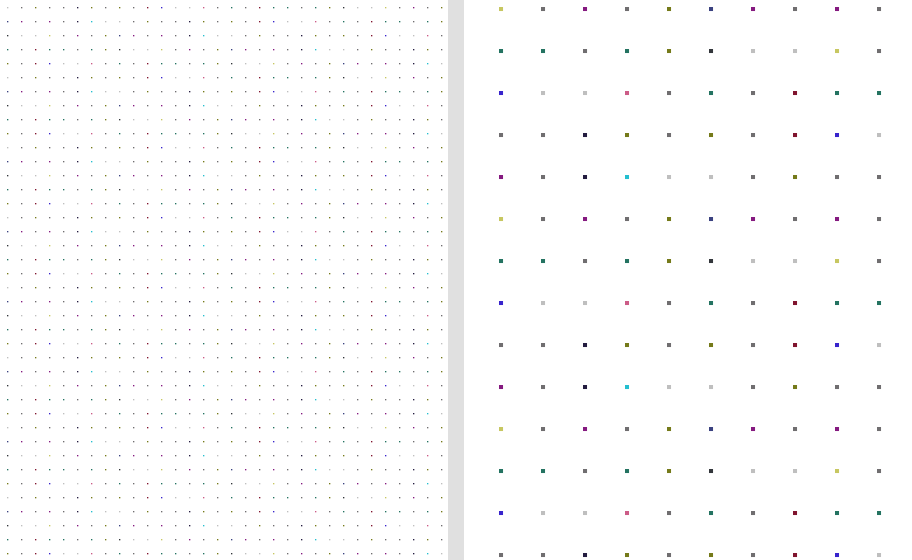
Left, the full canvas; right, a detail of the centre.
Reproduce this pattern procedurally as a Shadertoy shader.

```glsl
// Sparse grid of tiny square dots on white, coloured by a cycle that shifts on every row.

const float ROWS = 40.0;         // cells down the canvas; cells are square
const float DOT_SIZE = 0.096;    // dot width as a share of a cell
const vec2 DOT_CENTER = vec2(0.55);
const int CYCLE = 40;            // dots before the colours repeat
const int ROW_SHIFT = 8;         // columns the cycle moves right per row
const vec3 PAPER = vec3(1.0);

const vec3 PALETTE[13] = vec3[13](
    vec3(0.44, 0.43, 0.44),   // 0 grey
    vec3(0.75, 0.75, 0.75),   // 1 pale grey
    vec3(0.46, 0.48, 0.10),   // 2 olive
    vec3(0.14, 0.45, 0.38),   // 3 teal
    vec3(0.52, 0.10, 0.50),   // 4 purple
    vec3(0.50, 0.08, 0.18),   // 5 maroon
    vec3(0.14, 0.11, 0.25),   // 6 navy
    vec3(0.20, 0.21, 0.23),   // 7 charcoal
    vec3(0.22, 0.14, 0.80),   // 8 blue
    vec3(0.14, 0.75, 0.81),   // 9 cyan
    vec3(0.78, 0.78, 0.38),   // 10 straw
    vec3(0.80, 0.36, 0.53),   // 11 pink
    vec3(0.23, 0.26, 0.50)    // 12 slate
);

// Palette index of each dot along the cycle
const int SEQUENCE[CYCLE] = int[CYCLE](
    1, 0, 2, 0, 0, 6, 2, 0,
    2, 0, 5, 8, 1, 1, 11, 0,
    3, 0, 5, 3, 3, 0, 3, 2,
    7, 1, 1, 10, 0, 4, 0, 2,
    12, 4, 0, 4, 0, 6, 9, 1
);

vec3 dotColor(ivec2 cell) {
    int step = cell.x + (CYCLE - ROW_SHIFT) * cell.y;
    return PALETTE[SEQUENCE[step % CYCLE]];
}

// Share of the unit pixel around p covered by a square from its near corner
float squareCoverage(vec2 p, vec2 corner, float size) {
    vec2 overlap = min(p + 0.5, corner + size) - max(p - 0.5, corner);
    overlap = clamp(overlap, 0.0, 1.0);
    return overlap.x * overlap.y;
}

void mainImage(out vec4 fragColor, in vec2 fragCoord) {
    // Cells are counted from the upper left
    float cellSize = iResolution.y / ROWS;
    vec2 p = vec2(fragCoord.x, iResolution.y - fragCoord.y);
    vec2 cell = floor(p / cellSize);

    // Near corners sit on whole pixels to keep small dots crisp
    vec2 corner = round((cell + DOT_CENTER - 0.5 * DOT_SIZE) * cellSize);
    float ink = squareCoverage(p, corner, DOT_SIZE * cellSize);
    fragColor = vec4(mix(PAPER, dotColor(ivec2(cell)), ink), 1.0);
}
```
